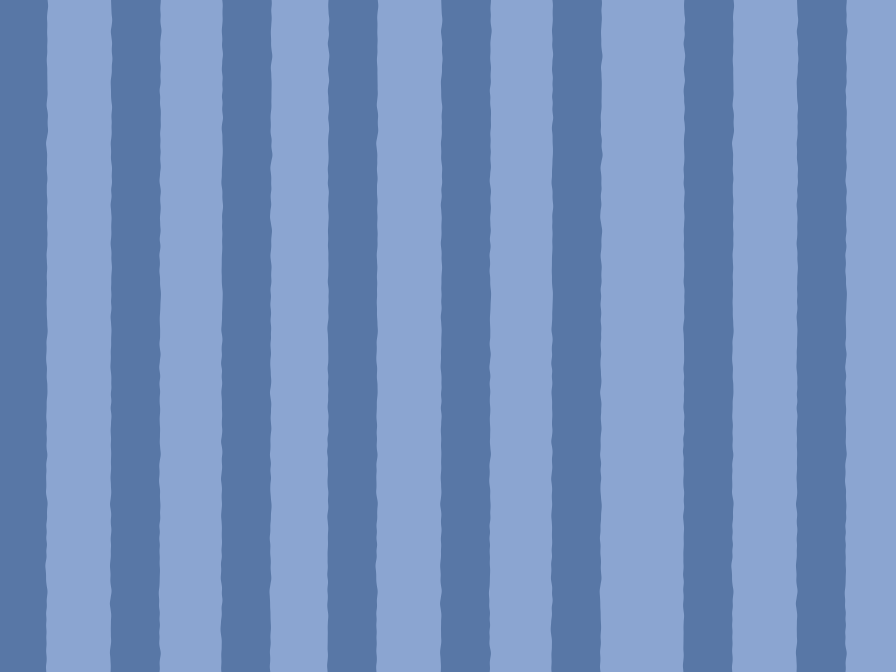
A WebGL 1 fragment shader for this pattern:

```glsl
precision highp float;
// Vertical slate-blue stripes on a pale blue ground, with slightly torn edges.
// Stripes come in groups of three with uneven gaps between the groups; matching
// stripes of each group share the same edge wobble, made with 1D gradient noise.

uniform vec2 u_resolution;

const vec3 GROUND = vec3(0.545, 0.648, 0.820);
const vec3 STRIPE = vec3(0.347, 0.468, 0.651);
const float STRIPE_COUNT = 8.0;
const float GROUP_SIZE = 3.0;
const float HALF_WIDTH = 0.0273;  // all lengths are fractions of canvas width
const float WOBBLE = 0.0030;
const float LEAN = 0.0016;

float hash(float n) {
  return fract(sin(n * 12.9898) * 4375.85);
}

float gradientNoise(float x, float seed) {
  float cell = floor(x);
  float f = x - cell;
  float slopeA = hash(cell + seed) * 2.0 - 1.0;
  float slopeB = hash(cell + 1.0 + seed) * 2.0 - 1.0;
  float blend = f * f * f * (f * (f * 6.0 - 15.0) + 10.0);
  return mix(slopeA * f, slopeB * (f - 1.0), blend);
}

// Ragged offset along one edge: broad waves plus small nicks.
float edgeOffset(float y, float seed) {
  float broad = gradientNoise(y * 30.0, seed);
  float nicks = gradientNoise(y * 72.0, seed + 131.0);
  return WOBBLE * (0.65 * broad + 0.7 * nicks);
}

// Centre of a stripe from its group and its place within the group.
float stripeCenter(float group, float place) {
  float groupStart = 0.0250 + 0.3685 * group + 0.0143 * group * (group - 1.0);
  float placeShift = 0.1263 * place - 0.0013 * place * (place - 1.0);
  return groupStart + placeShift;
}

float stripeCoverage(vec2 p, float center, float seed, float pixel) {
  float x = p.x - center - LEAN * (p.y - 0.375);
  float left = -HALF_WIDTH + edgeOffset(p.y, seed);
  float right = HALF_WIDTH + edgeOffset(p.y, seed + 57.0);
  float inside = min(x - left, right - x);
  return clamp(inside / pixel + 0.5, 0.0, 1.0);
}

void main() {
  vec2 p = gl_FragCoord.xy / u_resolution.x;
  float pixel = 1.0 / u_resolution.x;
  float coverage = 0.0;

  for (float i = 0.0; i < STRIPE_COUNT; i += 1.0) {
    float group = floor((i + 0.5) / GROUP_SIZE);
    float place = i - group * GROUP_SIZE;
    float center = stripeCenter(group, place);
    float seed = 17.0 + 211.0 * place;
    coverage = max(coverage, stripeCoverage(p, center, seed, pixel));
  }

  gl_FragColor = vec4(mix(GROUND, STRIPE, coverage), 1.0);
}
```
